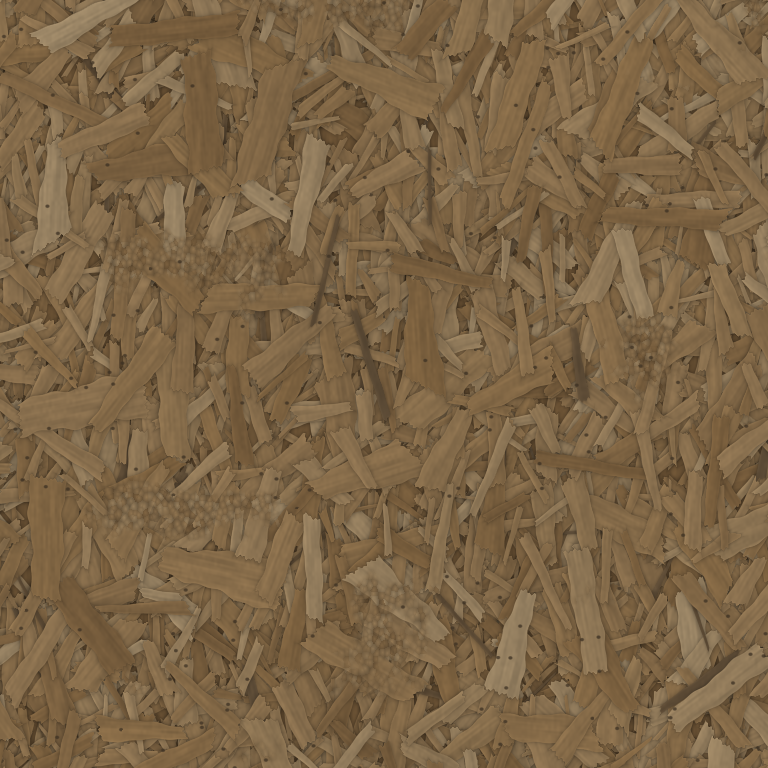
A WebGL 2 fragment shader for this texture:

```glsl
#version 300 es
precision highp float;
// Pressed strand board: overlapping wood flakes with grain, soft shadows and crumbs.
uniform vec2 u_resolution;
out vec4 fragColor;

const int LAYERS = 12;
const vec3 BROWN = vec3(0.43, 0.33, 0.21);
const vec3 HONEY = vec3(0.50, 0.39, 0.25);
const vec3 TAN = vec3(0.535, 0.435, 0.305);
const vec3 PALE = vec3(0.59, 0.51, 0.39);
const vec3 BARK = vec3(0.31, 0.25, 0.18);

vec4 hash4(vec3 p) {
  vec4 h = fract(p.xyzx * vec4(0.1031, 0.1030, 0.0973, 0.1099));
  h += dot(h, h.wzxy + 33.33);
  return fract((h.xxyz + h.yzzw) * h.zywx);
}

float valueNoise(vec2 p, float seed) {
  vec2 i = floor(p), f = fract(p);
  f = f * f * (3.0 - 2.0 * f);
  float a = hash4(vec3(i, seed)).x;
  float b = hash4(vec3(i + vec2(1, 0), seed)).x;
  float c = hash4(vec3(i + vec2(0, 1), seed)).x;
  float d = hash4(vec3(i + vec2(1, 1), seed)).x;
  return mix(mix(a, b, f.x), mix(c, d, f.x), f.y);
}

// Nearest cell: x = distance, y = random shade of that cell.
vec2 cellular(vec2 p, float seed) {
  vec2 best = vec2(9.0, 0.0);
  for (int k = 0; k < 9; k++) {
    vec2 cell = floor(p) + vec2(k % 3 - 1, k / 3 - 1);
    vec4 h = hash4(vec3(cell, seed));
    float d = length(cell + h.xy - p);
    if (d < best.x) best = vec2(d, h.z);
  }
  return best;
}

// Tapered splinter with slanted, ragged ends; q.x runs along the wood.
float flakeDistance(vec2 q, vec2 halfSize, vec4 h) {
  float phase = h.x * 40.0;
  float taper = 1.0 + (h.y - 0.5) * 0.9 * q.x / halfSize.x;
  float wobble = sin(q.x * 75.0 + phase) + 0.5 * sin(q.x * 190.0 + phase * 2.0);
  float ragged = sin(q.y * 420.0 + phase) + 0.7 * sin(q.y * 1050.0 - phase);
  float side = abs(q.y + halfSize.y * 0.10 * wobble) - halfSize.y * taper;
  float end = abs(q.x + (h.z - 0.5) * 1.5 * q.y) - halfSize.x + 0.0016 * ragged;
  return max(side, end);
}

vec3 woodColour(float tone, float warmth) {
  vec3 c = mix(BROWN, TAN, smoothstep(-0.12, 0.42, tone));
  c = mix(c, PALE, smoothstep(0.55, 1.05, tone));
  return mix(c, HONEY, 0.75 * warmth * warmth);
}

// Lays one jittered grid of flakes over colour; keeps the top flake's own axes.
void layFlakes(vec2 uv, float layer, float cellSize, float pixel,
               inout vec3 colour, inout vec3 grainPos) {
  vec2 p = uv + hash4(vec3(layer, 7.0, 3.0)).xy;
  vec2 base = floor(p / cellSize);
  for (int k = 0; k < 9; k++) {
    vec2 cell = base + vec2(k % 3 - 1, k / 3 - 1);
    vec4 h = hash4(vec3(cell, layer));
    vec4 g = hash4(vec3(cell, layer + 31.0));
    vec4 s = hash4(vec3(cell, layer + 67.0));
    float angle = 1.45 + (h.z + h.w - 1.0) * 1.7;
    vec2 axis = vec2(cos(angle), sin(angle));
    vec2 r = p - (cell + h.xy) * cellSize;
    vec2 q = vec2(dot(r, axis), dot(r, vec2(-axis.y, axis.x)));
    float isBark = step(0.982, g.w);
    vec2 halfSize = cellSize * mix(0.4, 0.8, g.x) * vec2(1.0, mix(0.09, 0.33, g.y));
    halfSize.y *= 1.0 - 0.55 * isBark;
    float d = flakeDistance(q, halfSize, s);
    if (d > 0.012) continue;
    vec3 wood = mix(woodColour(g.z, s.w), BARK, 0.8 * isBark);
    wood *= 1.0 + 0.035 * q.y / halfSize.y + 0.04 * smoothstep(-0.003, 0.0, d);
    float cover = 1.0 - smoothstep(-0.7 * pixel, 0.7 * pixel, d);
    colour *= 1.0 - 0.20 * exp(-max(d, 0.0) / 0.0025);
    colour = mix(colour, wood, cover);
    if (d < 0.0) grainPos = vec3(q, floor(h.x * 97.0));
  }
}

void main() {
  vec2 uv = gl_FragCoord.xy / u_resolution.y;
  float pixel = 1.0 / u_resolution.y;
  vec3 colour = BROWN;
  vec3 grainPos = vec3(uv.yx, 0.0);

  // Flakes: broad strands mixed with finer splinters
  for (int i = 0; i < LAYERS; i++) {
    float layer = float(i);
    float cellSize = mix(0.038, 0.105, fract(layer * 0.618 + 0.2));
    layFlakes(uv, layer, cellSize, pixel, colour, grainPos);
  }

  // Grain: streaks along each flake
  float streak = valueNoise(grainPos.xy * vec2(28.0, 330.0), grainPos.z) - 0.5;
  float band = sin(grainPos.y * 300.0 + 2.0 * sin(grainPos.x * 35.0 + grainPos.z));
  colour *= 1.0 + 0.11 * streak + 0.018 * band;

  // Crumbs: patches of fine chips
  float patchMask = smoothstep(0.72, 0.86,
    0.8 * valueNoise(uv * vec2(6.0, 9.0), 5.0) + 0.2 * valueNoise(uv * 60.0, 6.0));
  vec2 crumb = cellular(uv * vec2(150.0, 115.0), 11.0);
  vec3 crumbColour = woodColour(crumb.y, 0.5) * (1.05 - 0.38 * crumb.x);
  colour = mix(colour, crumbColour, 0.75 * patchMask);

  // Specks: scattered dark knots and pits
  vec2 speck = cellular(uv * vec2(62.0, 75.0), 19.0);
  float pit = step(0.965, speck.y) * (1.0 - smoothstep(0.08, 0.24, speck.x));
  colour = mix(colour, BARK * 0.75, 0.75 * pit);

  // Fibre mottling and slow tone drift
  float mottle = valueNoise(uv * vec2(260.0, 170.0), 23.0) - 0.5;
  float drift = sin(uv.x * 9.0 + 2.0 * sin(uv.y * 5.0)) * sin(uv.y * 11.0 + 1.0);
  colour *= 1.0 + 0.06 * mottle + 0.02 * drift;
  fragColor = vec4(colour, 1.0);
}
```
